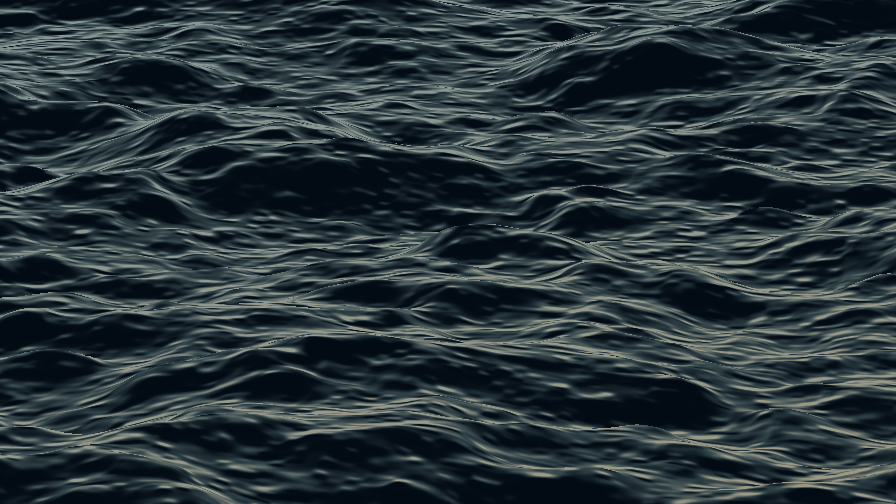
Write a WebGL 1 fragment shader that draws this texture.

```glsl
precision highp float;
uniform vec2 u_resolution;

const int SWELL_OCTAVES = 4;   // waves large enough to hide what lies behind
const int ALL_OCTAVES = 6;     // swell plus fine ripples
const float VIEW_TILT = 0.30;  // screen rise per unit of ground depth
const float MAX_HEIGHT = 0.25;

const vec3 DEEP = vec3(0.004, 0.036, 0.072);
const vec3 SLATE = vec3(0.20, 0.27, 0.29);
const vec3 COOL_SKY = vec3(0.53, 0.59, 0.59);
const vec3 WARM_SKY = vec3(0.61, 0.60, 0.52);

float hash(vec2 p) {
  vec3 q = fract(vec3(p.xyx) * 0.1031);
  q += dot(q, q.yzx + 33.33);
  return fract((q.x + q.y) * q.z);
}

float valueNoise(vec2 p) {
  vec2 cell = floor(p);
  vec2 f = p - cell;
  vec2 w = f * f * f * (f * (f * 6.0 - 15.0) + 10.0);
  float low = mix(hash(cell), hash(cell + vec2(1.0, 0.0)), w.x);
  float high = mix(hash(cell + vec2(0.0, 1.0)), hash(cell + vec2(1.0)), w.x);
  return mix(low, high, w.y);
}

// Crests run mostly sideways; each octave leans the other way.
float waveHeight(vec2 ground, int octaves) {
  float height = 0.0;
  float amplitude = 0.135;
  float frequency = 2.2;
  float lean = 0.24;
  vec2 offset = vec2(37.3, 51.7);
  for (int i = 0; i < ALL_OCTAVES; i++) {
    if (i >= octaves) break;
    vec2 q = vec2(ground.x * 0.6 + lean * ground.y, ground.y - lean * ground.x);
    float n = valueNoise(q * frequency + offset);
    height += amplitude * n * n;
    amplitude *= 0.53;
    frequency *= 1.85;
    lean *= -0.95;
    offset += vec2(17.9, 29.3);
  }
  return height;
}

float projectedHeight(float x, float depth) {
  return depth * VIEW_TILT + waveHeight(vec2(x, depth), SWELL_OCTAVES);
}

// Nearest depth whose wave surface projects onto the given screen height.
float surfaceDepth(float x, float screenY) {
  float stride = MAX_HEIGHT / VIEW_TILT / 48.0;
  float far = (screenY - MAX_HEIGHT) / VIEW_TILT;
  for (int i = 0; i < 48; i++) {
    if (projectedHeight(x, far) >= screenY) break;
    far += stride;
  }
  float near = far - stride;
  for (int i = 0; i < 6; i++) {
    float middle = 0.5 * (near + far);
    if (projectedHeight(x, middle) >= screenY) far = middle;
    else near = middle;
  }
  return 0.5 * (near + far);
}

vec2 waveSlope(vec2 ground, float reach) {
  vec2 e = vec2(reach, 0.0);
  return vec2(
    waveHeight(ground + e.xy, ALL_OCTAVES) - waveHeight(ground - e.xy, ALL_OCTAVES),
    waveHeight(ground + e.yx, ALL_OCTAVES) - waveHeight(ground - e.yx, ALL_OCTAVES)
  ) / (2.0 * reach);
}

// Faces turned to the viewer show deep water, grazing ones mirror the sky.
float skyReflection(vec2 slope, float tilt) {
  float facing = (tilt + slope.y) / sqrt(1.0 + dot(slope, slope));
  float x = 1.05 - 1.6 * facing;
  return min(0.5 * (x + sqrt(x * x + 0.01)), 1.0);
}

vec3 waterColor(float reflection, float warmth) {
  vec3 sky = mix(COOL_SKY, WARM_SKY, warmth);
  vec3 dark = mix(DEEP, SLATE, clamp(reflection * 2.0, 0.0, 1.0));
  return mix(dark, sky, clamp(reflection * 2.0 - 1.0, 0.0, 1.0));
}

void main() {
  vec2 p = gl_FragCoord.xy / u_resolution.y;
  float aspect = u_resolution.x / u_resolution.y;

  // Mild perspective: waves shrink toward the top.
  float x = (p.x - 0.5 * aspect) * (1.0 + 0.5 * p.y);
  float y = p.y * (1.0 + 0.3 * p.y);

  vec2 ground = vec2(x, surfaceDepth(x, y));
  float reflection = skyReflection(waveSlope(ground, 0.005), VIEW_TILT);
  float warmth = clamp(0.75 - 0.8 * p.y + 0.3 * p.x / aspect, 0.0, 1.0);
  gl_FragColor = vec4(waterColor(reflection, warmth), 1.0);
}
```
